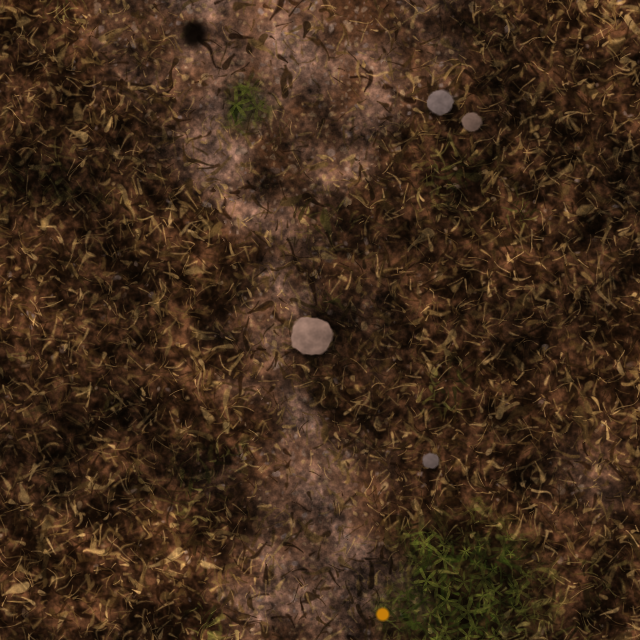
Write a Shadertoy shader that draws this texture.

```glsl
// Dry trampled grass around a bare stony track, seen from above.
// Gradient noise shapes soil and light; layered grids scatter pebbles,
// straw blades and green rosettes; a few single stones finish the ground.
const vec3 SHADOW = vec3(0.090, 0.048, 0.022);
const vec3 EARTH = vec3(0.215, 0.135, 0.085);
const vec3 DUST = vec3(0.390, 0.290, 0.240);
const vec3 OLIVE = vec3(0.275, 0.200, 0.095);
const vec3 STRAW = vec3(0.480, 0.375, 0.235);
const vec3 LEAF = vec3(0.200, 0.205, 0.075);
const vec3 STONE = vec3(0.520, 0.410, 0.355);
const vec3 SLATE = vec3(0.390, 0.330, 0.310);
const float BLUR = 0.0018;

vec3 hash3(vec2 p) {
    vec3 q = fract(p.xyx * vec3(0.1031, 0.1030, 0.0973));
    q += dot(q, q.yzx + 33.33);
    return fract((q.xxy + q.yzz) * q.zyx);
}
float gradDot(vec2 cell, vec2 corner, vec2 f) {
    return dot(hash3(cell + corner + 91.0).xy * 2.0 - 1.0, f - corner);
}
float gradientNoise(vec2 p) {
    vec2 i = floor(p), f = fract(p), u = f * f * (3.0 - 2.0 * f);
    float low = mix(gradDot(i, vec2(0, 0), f), gradDot(i, vec2(1, 0), f), u.x);
    float high = mix(gradDot(i, vec2(0, 1), f), gradDot(i, vec2(1, 1), f), u.x);
    return mix(low, high, u.y);
}
float fbm(vec2 p) {
    float sum = 0.0, amp = 0.7;
    for (int i = 0; i < 3; i++) {
        sum += amp * gradientNoise(p);
        p = mat2(1.6, 1.2, -1.2, 1.6) * p + 17.3;
        amp *= 0.6;
    }
    return sum;
}
mat2 rotate(float a) {
    return mat2(cos(a), -sin(a), sin(a), cos(a));
}
float cover(float d, float soft) {
    return 1.0 - smoothstep(-soft, soft, d);
}
float spot(vec2 p, vec2 centre, float radius, float soft) {
    return cover(length(p - centre) - radius, soft);
}

// Share of bare soil: a track that widens at the top and the bottom
float bareSoil(vec2 uv) {
    float centre = 0.43 + 0.07 * smoothstep(0.0, 1.0, (0.5 - uv.y) / 0.3);
    float halfWidth = 0.05 + 0.2 * smoothstep(0.62, 0.95, uv.y)
                    + 0.05 * (1.0 - smoothstep(0.12, 0.38, uv.y));
    float d = abs(uv.x - centre) - halfWidth + 0.25 * fbm(uv * 6.0);
    return max(cover(d, 0.1), 0.5 * spot(uv, vec2(0.92, 0.24), 0.06, 0.07));
}
// One ragged pebble per cell; only some cells are filled
vec3 addPebbles(vec3 col, vec2 uv, float scale, float amount) {
    vec2 p = uv * scale, cell = floor(p);
    vec3 h = hash3(cell + scale), k = hash3(cell + scale * 3.0);
    vec2 q = rotate(k.x * 6.28) * (fract(p) - 0.35 - 0.3 * h.xy);
    q.y *= 1.0 + 0.7 * k.y;
    float d = length(q) - mix(0.08, 0.28, h.z) + 0.3 * gradientNoise(p * 2.5);
    vec3 tint = mix(mix(EARTH, SLATE, h.x), STRAW, h.y * h.y);
    return mix(col, tint, 0.7 * step(k.z, amount) * cover(d, BLUR * scale * 1.5));
}
// Tapered blades that share a loose direction within each clump
vec3 addBlades(vec3 col, vec2 uv, float scale, float density, float green, float light) {
    vec2 p = rotate(scale) * uv * scale, cell = floor(p);
    for (int j = 0; j < 9; j++) {
        vec2 c = cell + vec2(j % 3, j / 3) - 1.0;
        vec3 h = hash3(c + scale * 7.0), k = hash3(c + scale * 11.0 + 40.0);
        vec2 q = rotate(h.z * 6.28) * (p - c - h.xy);
        q.y += 0.6 * (h.x - 0.5) * q.x * q.x;
        float reach = mix(0.15, 0.7, k.x * k.x);
        float width = mix(0.03, 0.16, k.y * k.y * k.y) * (1.0 - 0.7 * smoothstep(-reach, reach, q.x));
        float d = length(vec2(max(abs(q.x) - reach, 0.0), q.y)) - width;
        vec3 tint = mix(mix(SHADOW, OLIVE, 1.1 * k.z), STRAW, k.z * k.z * k.z);
        tint = mix(tint, LEAF * (0.35 + 0.9 * k.z), green * step(0.35, h.y));
        float shown = step(fract(k.x * 7.0 + h.z), density);
        col = mix(col, tint * light, 0.8 * shown * cover(d, BLUR * scale));
    }
    return col;
}
// Star-shaped leaf clusters
vec3 addRosettes(vec3 col, vec2 uv, float scale, float amount) {
    vec2 p = uv * scale, cell = floor(p);
    for (int j = 0; j < 9; j++) {
        vec2 c = cell + vec2(j % 3, j / 3) - 1.0;
        vec3 h = hash3(c + scale * 5.0);
        vec2 q = p - c - h.xy;
        float ray = pow(abs(cos(atan(q.y, q.x + 1e-4) * 2.5 + h.z * 6.28)), 4.0);
        float d = length(q) - mix(0.25, 0.75, h.z) * (0.15 + 0.85 * ray);
        col = mix(col, LEAF * mix(0.4, 1.6, h.x), 0.6 * amount * cover(d, BLUR * scale * 2.0));
    }
    return col;
}
vec3 addStone(vec3 col, vec2 uv, vec2 centre, float radius, vec3 tint) {
    vec2 q = (uv - centre) / radius;
    float rough = fbm(uv * 60.0);
    col *= 1.0 - 0.5 * spot(q, vec2(0.25, -0.2), 1.0, 0.4);
    float d = length(q * vec2(1.0, 1.08)) - 1.0 - 0.25 * fbm(q * 1.3 + centre * 50.0);
    return mix(col, tint * (1.0 + 0.35 * rough + 0.1 * (q.y - q.x)), cover(d, BLUR * 1.3 / radius));
}

void mainImage(out vec4 fragColor, in vec2 fragCoord) {
    vec2 uv = fragCoord / iResolution.y;
    float bare = bareSoil(uv), clump = fbm(uv * 13.0 + 5.0), broad = fbm(uv * 4.5 + 12.0);
    float grain = fbm(uv * 50.0), fleck = fbm(uv * 95.0 + 8.0);
    float weeds = spot(uv, vec2(0.72, 0.07), 0.11 + 0.1 * clump, 0.05);
    weeds = max(weeds, spot(uv, vec2(0.385, 0.835), 0.03 + 0.05 * clump, 0.02));
    // Soil, pale dust and dark thatch
    float dust = smoothstep(-0.3, 0.35, fbm(uv * 8.0 + 30.0)) + 0.5 * spot(uv, vec2(0.5, 0.22), 0.05, 0.08);
    vec3 col = mix(SHADOW, EARTH, smoothstep(-0.4, 0.45, clump + grain));
    col = mix(col, mix(EARTH, DUST, dust), bare) * (1.0 + 0.8 * grain);
    for (float i = 0.0; i < 3.0; i++)
        col = addPebbles(col, uv + i * 0.37, 36.0 + 25.0 * i, 0.05 + 0.5 * bare);
    // Straw, from shaded lower blades to lit upper ones
    float green = max(0.7 * smoothstep(0.1, 0.45, fbm(uv * 5.0 + 70.0)) * (1.0 - bare), weeds);
    vec2 bent = uv + 0.012 * vec2(gradientNoise(uv * 34.0), gradientNoise(uv * 34.0 + 50.0));
    for (float i = 0.0; i < 8.0; i++)
        col = addBlades(col, bent, 19.0 + 4.1 * i, mix(0.95, 0.3, bare), green, 0.8 + 0.06 * i);
    col = addRosettes(col * mix(vec3(1.0), vec3(0.6, 0.7, 0.55), weeds), uv, 27.0, weeds);
    col = addRosettes(col, uv, 41.0, weeds);
    // Uneven light, flecks and a dark hollow
    col *= 1.16 * max(0.35, 1.0 + 0.9 * broad + 0.9 * clump + 0.75 * fleck);
    col = mix(col, SHADOW * 0.3, 0.9 * spot(uv, vec2(0.303, 0.948), 0.02, 0.009));
    // Single stones and one yellow flower
    col = addStone(col, uv, vec2(0.487, 0.475), 0.033, STONE);
    col = addStone(col, uv, vec2(0.673, 0.280), 0.013, SLATE);
    col = addStone(col, uv, vec2(0.688, 0.840), 0.021, SLATE * 1.1);
    col = addStone(col, uv, vec2(0.737, 0.810), 0.016, STONE * 0.8);
    col = mix(col, vec3(0.75, 0.48, 0.05), spot(uv, vec2(0.598, 0.040), 0.010, 0.003));
    fragColor = vec4(clamp(col, 0.0, 1.0), 1.0);
}
```
